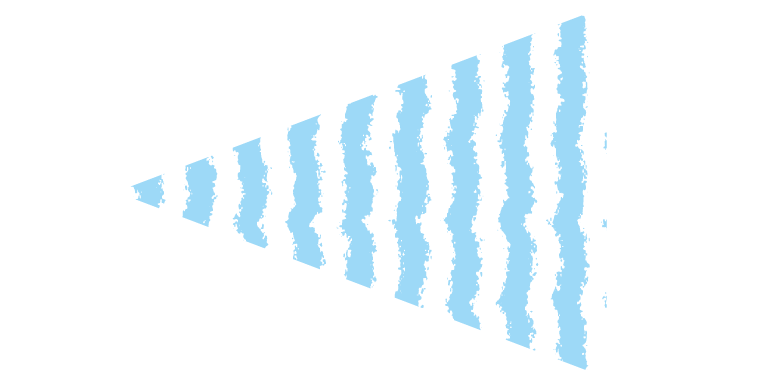
Give the GLSL for this pattern, as a Shadertoy shader.

```glsl
// A sideways triangle, pointing left, filled with torn blue vertical stripes.
// Repeated bands share one wavering centre line; layered value noise frays
// their edges, and the triangle cuts them off cleanly.

const vec3 PAPER = vec3(1.0);
const vec3 SKY_BLUE = vec3(0.616, 0.851, 0.969);
const int SAMPLES = 4; // antialiasing samples per axis

// Sine-free hash of a lattice cell
float hash21(vec2 cell) {
    vec3 p = fract(cell.xyx * vec3(0.1031, 0.1030, 0.0973));
    p += dot(p, p.yzx + 33.33);
    return fract((p.x + p.y) * p.z);
}

// Smooth value noise in 0..1
float valueNoise(vec2 p) {
    vec2 cell = floor(p);
    vec2 t = fract(p);
    t = t * t * (3.0 - 2.0 * t);
    float low = mix(hash21(cell), hash21(cell + vec2(1.0, 0.0)), t.x);
    float high = mix(hash21(cell + vec2(0.0, 1.0)), hash21(cell + 1.0), t.x);
    return mix(low, high, t.y);
}

// Soft bump used to bend the stripes
float bump(float y, float centre, float width) {
    float d = (y - centre) / width;
    return exp(-d * d);
}

// Sideways bend shared by every stripe
float stripeBend(float y) {
    float bend = -0.006 * bump(y, 0.852, 0.05);
    bend += 0.005 * bump(y, 0.735, 0.025);
    bend -= 0.017 * bump(y, 0.635, 0.06);
    bend -= 0.020 * bump(y, 0.419, 0.032);
    bend -= 0.019 * bump(y, 0.216, 0.034);
    return bend + 0.006 * (valueNoise(vec2(3.0, y * 45.0)) - 0.5);
}

// Ragged offset for the stripe edges: clumps, streaks and fine specks
float frayedEdge(vec2 p) {
    float clumps = valueNoise(p * vec2(38.0, 42.0)) - 0.5;
    float streaks = valueNoise(p * vec2(130.0, 80.0) + 17.0) - 0.5;
    float specks = valueNoise(p * vec2(260.0, 190.0) + 41.0) - 0.5;
    return 0.010 * clumps + 0.016 * streaks + 0.016 * specks;
}

// Signed distance to the nearest stripe, negative inside
float stripeDistance(vec2 p, float start, float period, float halfWidth) {
    float x = p.x - start - stripeBend(p.y);
    float offset = x - period * floor(x / period + 0.5);
    return abs(offset) - halfWidth + frayedEdge(p);
}

// Triangle with its apex on the left, negative inside
float wedgeDistance(vec2 p, vec2 apex, float slope, float rightEdge) {
    float slanted = abs(p.y - apex.y) - slope * (p.x - apex.x);
    return max(slanted / sqrt(1.0 + slope * slope), p.x - rightEdge);
}

float inkAt(vec2 p) {
    float wedge = wedgeDistance(p, vec2(0.302, 0.5), 0.379, 1.580);
    float stripes = stripeDistance(p, 0.387, 0.138, 0.034);
    return step(max(wedge, stripes), 0.0);
}

void mainImage(out vec4 fragColor, in vec2 fragCoord) {
    // Average a grid of samples; x is centred so the canvas is 2 units wide
    float ink = 0.0;
    for (int j = 0; j < SAMPLES; j++) {
        for (int i = 0; i < SAMPLES; i++) {
            vec2 jitter = (vec2(i, j) + 0.5) / float(SAMPLES) - 0.5;
            vec2 p = (fragCoord + jitter - 0.5 * iResolution.xy) / iResolution.y;
            ink += inkAt(p + vec2(1.0, 0.5));
        }
    }
    ink /= float(SAMPLES * SAMPLES);
    fragColor = vec4(mix(PAPER, SKY_BLUE, ink), 1.0);
}
```
